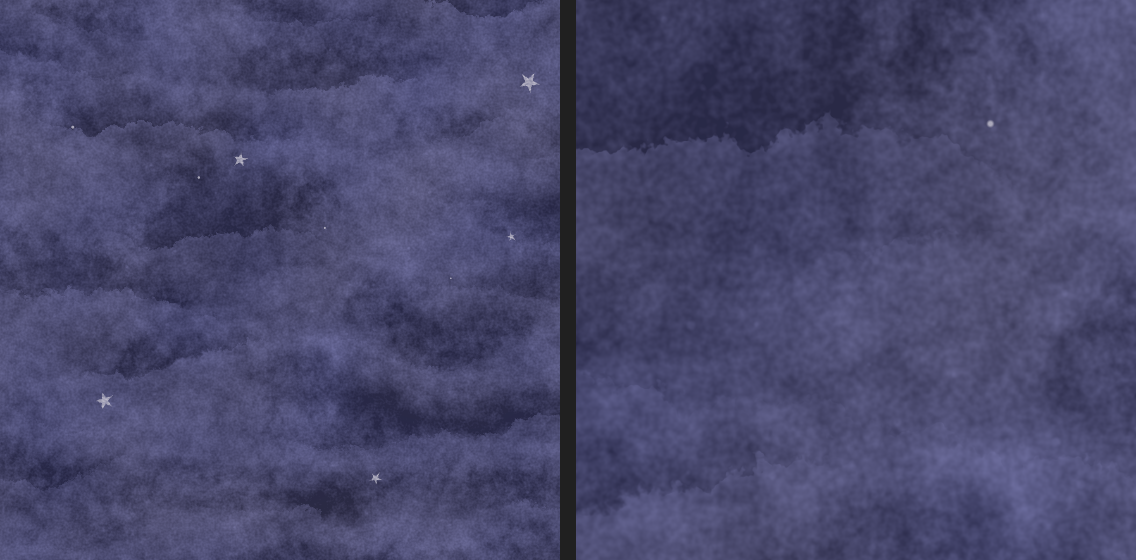
Left, the full canvas; right, a detail of the centre.
Write a three.js fragment shader that draws this texture.

```glsl
// Draws a dusky indigo watercolour sky of overlapping cloud washes with a few sketched stars.
varying vec2 vUv;

const float PI = 3.14159265;
const vec3 DEEP_INDIGO = vec3(0.18, 0.18, 0.30);
const vec3 PALE_VIOLET = vec3(0.38, 0.38, 0.55);
const vec3 WARM_TINT = vec3(0.010, 0.006, -0.012);
const vec3 CHALK = vec3(0.74, 0.73, 0.79);
const int LAYERS = 14;
const int STARS = 5;
const int DOTS = 4;

float hash(vec2 p) {
  p = fract(p * vec2(0.1031, 0.1137));
  p += dot(p, p.yx + 33.33);
  return fract((p.x + p.y) * p.x * 43.7);
}

vec2 gradientAt(vec2 cell) {
  float angle = 2.0 * PI * hash(cell + 71.0);
  return vec2(cos(angle), sin(angle));
}

// Gradient noise, roughly -1 to 1
float noise(vec2 p) {
  vec2 i = floor(p), f = p - i;
  vec2 u = f * f * f * (f * (f * 6.0 - 15.0) + 10.0);
  vec2 e = vec2(1.0, 0.0);
  float low = mix(dot(gradientAt(i), f), dot(gradientAt(i + e), f - e), u.x);
  float high = mix(dot(gradientAt(i + e.yx), f - e.yx), dot(gradientAt(i + 1.0), f - 1.0), u.x);
  return 1.4 * mix(low, high, u.y);
}

float fbm(vec2 p, float roughness) {
  float sum = 0.0, gain = 0.5;
  for (int i = 0; i < 5; i++) {
    sum += gain * noise(p);
    p = mat2(1.6, 1.2, -1.2, 1.6) * p + 17.3;
    gain *= roughness;
  }
  return sum;
}

// One wash: pale below its ragged ridge, pooling darker further down
float layWash(float tone, vec2 p, float ragged, float id) {
  float ridge = 1.12 - 0.086 * id + 0.10 * noise(vec2(p.x * 2.1 + id * 0.37, id * 5.0 + 0.5));
  ridge += 0.022 * noise(vec2(p.x * 8.0, id * 9.0 + 0.5)) + ragged;
  float depth = ridge - p.y;
  float softness = mix(0.004, 0.035, smoothstep(0.1, 0.8, noise(p * 4.0 + id * 5.7)));
  float pool = noise(p * vec2(2.6, 4.5) + id * vec2(7.3, 3.9));
  float shade = smoothstep(0.0, 0.10, depth) * smoothstep(-0.3, 0.4, pool + ragged * 14.0);
  float wash = 0.79 - 0.84 * shade;
  float cover = mix(0.55, 0.9, hash(vec2(id, 5.0)));
  return mix(tone, wash, cover * smoothstep(0.0, softness, depth));
}

// Signed distance to the edges of a five-pointed star
float starDistance(vec2 p, float radius, float turn) {
  float sector = 2.0 * PI / 5.0;
  float a = abs(mod(atan(p.y, p.x) + turn + sector * 0.5, sector) - sector * 0.5);
  vec2 q = length(p) * vec2(cos(a), sin(a));
  vec2 inner = 0.4 * radius * vec2(cos(PI / 5.0), sin(PI / 5.0));
  vec2 normal = normalize(vec2(inner.y, radius - inner.x));
  return dot(q - vec2(radius, 0.0), normal);
}

float fill(float d, float blur) {
  return 1.0 - smoothstep(-blur, blur, d);
}

// Faint round flecks scattered one per grid cell
float flecks(vec2 p, float cells) {
  vec2 id = floor(p * cells);
  vec2 centre = 0.2 + 0.6 * vec2(hash(id + 3.0), hash(id + 19.0));
  float radius = mix(0.0008, 0.0028, hash(id + 41.0));
  float d = length(fract(p * cells) - centre) / cells - radius;
  return fill(d, 0.0012) * step(0.55, hash(id + 57.0));
}

void main() {
  vec2 p = vUv;

  // Overlapping washes, from the top of the sky downwards
  float ragged = 0.024 * fbm(p * 26.0, 0.68);
  float tone = 0.5;
  for (int i = 0; i < LAYERS; i++) {
    tone = layWash(tone, p, ragged, float(i));
  }

  // Blotches, bloom and paper grain
  tone += 0.46 * fbm(p * vec2(6.0, 9.0) + 4.1, 0.6);
  tone += 0.34 * fbm(p * 30.0 + 31.7, 0.65);
  tone += 0.11 * noise(p * 120.0) + 0.17 * noise(p * 235.0);
  tone += 0.16 * flecks(p, 28.0) - 0.10 * flecks(p + 0.37, 34.0);
  vec3 color = mix(DEEP_INDIGO, PALE_VIOLET, clamp(tone, -0.1, 1.25));
  color += WARM_TINT * noise(p * 6.0 + 53.0);

  // Sketched stars, shrinking along an even scatter
  for (int i = 0; i < STARS; i++) {
    float n = float(i);
    vec2 q = p - fract(vec2(0.945, 0.853) + n * vec2(0.242, 0.431));
    float d = starDistance(q, 0.018 - 0.0026 * n, n * 1.7 + 0.2) + 0.0012 * noise(q * 260.0 + n);
    float strokes = 0.78 + 0.3 * noise(q * vec2(170.0, 420.0) + n * 9.0);
    color = mix(color, CHALK, fill(d, 0.0011) * clamp(strokes, 0.0, 1.0));
  }

  // Tiny distant stars
  for (int i = 0; i < DOTS; i++) {
    float n = float(i);
    vec2 q = p - fract(vec2(0.13, 0.773) + n * vec2(0.225, 0.91));
    color = mix(color, CHALK, 0.85 * fill(length(q) - 0.0026 + 0.0004 * n, 0.001));
  }

  gl_FragColor = vec4(color, 1.0);
}
```
